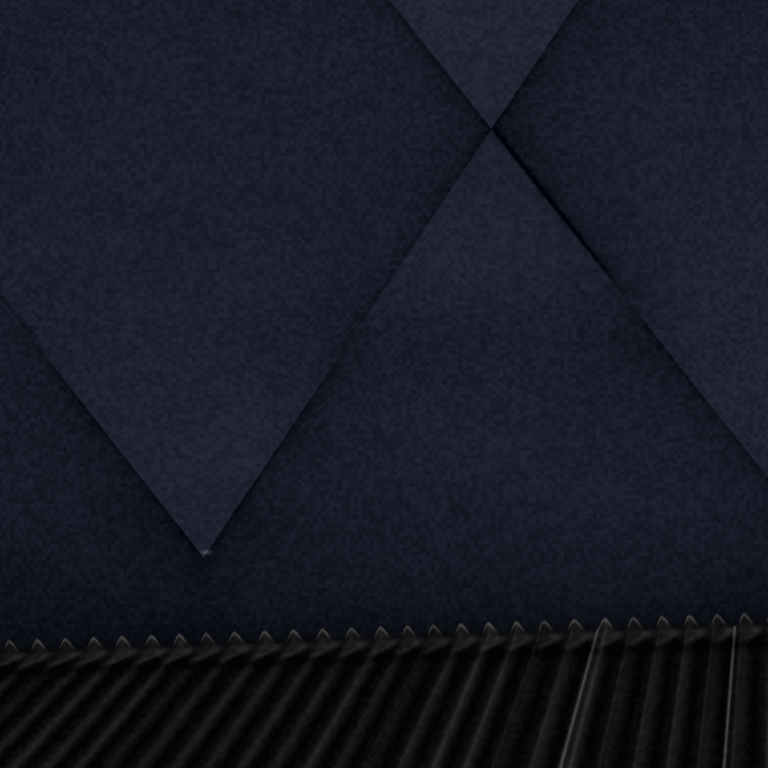
This background is drawn by a WebGL 2 fragment shader. Its source:

```glsl
#version 300 es
precision highp float;
// Dark navy felt panels folded over one another along three diagonal edges,
// above a fan of black pleats. Panels are half-plane masks with soft contact
// shadows; pleats repeat along a fanned coordinate; value noise adds the nap.
uniform vec2 u_resolution;
out vec4 outColor;

const vec2 FLAP_TIP = vec2(0.265, 0.274);
const vec2 CROSSING = vec2(0.640, 0.832);
const vec3 NAVY_DARK = vec3(0.032, 0.042, 0.080);
const vec3 NAVY_LIGHT = vec3(0.146, 0.166, 0.220);
const float PLEAT_WIDTH = 0.0367;

float hash(vec2 p) {
  vec3 q = fract(vec3(p.xyx) * 0.1031);
  q += dot(q, q.yzx + 33.33);
  return fract((q.x + q.y) * q.z);
}

float noise(vec2 p) {
  vec2 i = floor(p), f = fract(p);
  f = f * f * (3.0 - 2.0 * f);
  return mix(mix(hash(i), hash(i + vec2(1, 0)), f.x),
             mix(hash(i + vec2(0, 1)), hash(i + vec2(1, 1)), f.x), f.y);
}

float fbm(vec2 p) {
  float sum = 0.0, amp = 0.5;
  for (int i = 0; i < 4; i++) {
    sum += amp * noise(p);
    p = mat2(1.6, 1.2, -1.2, 1.6) * p + 7.3;
    amp *= 0.5;
  }
  return sum;
}

// Signed distance to the line a-b, positive on its left
float side(vec2 p, vec2 a, vec2 b) {
  vec2 d = normalize(b - a), q = p - a;
  return d.x * q.y - d.y * q.x;
}

float bell(float x, float width) { return exp(-x * x / (width * width)); }

float glow(vec2 p, vec2 center, vec2 radius) {
  vec2 q = (p - center) / radius;
  return exp(-dot(q, q));
}

// Contact shadow: a wide soft part and a tight dark part
float contact(float d) {
  d = max(d, 0.0);
  return 0.24 * exp(-d / 0.045) + 0.32 * exp(-d / 0.006);
}

vec3 felt(vec2 p, float aa) {
  float a = side(p, vec2(0.0, 0.612), FLAP_TIP);
  float b = side(p, FLAP_TIP, CROSSING);
  float c = side(p, CROSSING, vec2(1.0, 0.378));
  float aboveA = smoothstep(-aa, aa, a);
  float leftB = smoothstep(-aa, aa, b);
  float aboveC = smoothstep(-aa, aa, c);
  float upperB = smoothstep(0.46, 0.62, p.y);
  float upperC = smoothstep(0.55, 0.66, p.y);

  // Tone of each panel, with the shadows its neighbours cast on it
  float topTone = 0.78;
  float rightTone = 0.60 + 0.14 * glow(p, vec2(0.95, 0.60), vec2(0.2, 0.25))
    - contact(-b) - contact(c) * upperC;
  float flapTone = 0.62 + 0.17 * glow(p, vec2(0.25, 0.42), vec2(0.22, 0.2))
    - contact(-c) * 0.9 - contact(b) * upperB * 0.75
    - 0.45 * bell(a, 0.006) * (1.0 - smoothstep(0.03, 0.08, p.x));
  float flapDist = max(-a, -b);
  float baseTone = 0.60 + 0.13 * glow(p, vec2(0.63, 0.68), vec2(0.16, 0.2))
    - contact(flapDist) * (1.0 - upperB) - contact(-c) * (1.0 - upperC)
    - 0.12 * glow(p, vec2(0.0, 0.30), vec2(0.22, 0.22))
    - 0.34 * (1.0 - smoothstep(0.16, 0.38, p.y));

  float lower = mix(baseTone, flapTone, leftB * aboveA);
  float upper = mix(rightTone, topTone, leftB);
  float tone = mix(lower, upper, aboveC);

  // Open crease below the crossing, then nap and broad mottling
  float along = smoothstep(0.60, 0.72, p.y) * (1.0 - smoothstep(0.82, 0.835, p.y));
  tone -= 0.6 * bell(c - 0.002, 0.004) * along;
  tone += 0.26 * (fbm(p * vec2(5.0, 9.0)) - 0.47);
  tone += 0.72 * (fbm(p * 190.0) - 0.47);
  vec3 color = mix(NAVY_DARK, NAVY_LIGHT, clamp(tone, -0.25, 1.2));
  return color + 0.2 * glow(p, FLAP_TIP + vec2(0.004, 0.007), vec2(0.006, 0.003));
}

// Black pleats: u runs along the hem, depth is measured below it
vec3 pleats(vec2 p, float u, float depth, float f, float id) {
  float vary = hash(vec2(id, 4.0));
  float ridge = pow(0.5 + 0.5 * cos(6.2832 * (f - 0.40)), 2.5);
  float tone = 0.030 + ridge * (0.035 + 0.055 * vary);
  tone += 0.045 * bell(f - 0.2 - 0.2 * vary, 0.06) * smoothstep(0.3, 0.8, u);
  tone -= 0.025 * bell(f - 0.85, 0.12);
  tone += 0.22 * (bell(u - 0.778, 0.0024) + bell(u - 0.957, 0.002));
  tone *= 0.8 + 0.2 * smoothstep(0.02, 0.06, depth);
  // Gathered hem: a pale seam over a dark tuck, broken by each pleat
  float gap = bell(f - 0.8, 0.22) + bell(f + 0.2, 0.22);
  tone += 0.13 * bell(depth - 0.006, 0.006) * (0.15 + 0.85 * gap);
  tone += 0.07 * bell(depth - 0.016 + 0.012 * (f - 0.5), 0.004) * bell(f - 0.6, 0.3);
  tone -= 0.03 * bell(depth - 0.026, 0.006);
  tone += 0.06 * (fbm(p * 190.0) - 0.47);
  return vec3(max(tone, 0.012));
}

void main() {
  vec2 p = gl_FragCoord.xy / u_resolution;
  float aa = 0.8 / min(u_resolution.x, u_resolution.y);

  // Fan the pleats: upright on the right, leaning on the left
  float hem = 0.150 + 0.037 * p.x;
  float depth = max(hem - p.y, 0.0);
  float u = (p.x + 1.13 * depth) / (1.0 + 1.1 * depth);
  float cell = u / PLEAT_WIDTH - 1.07 + 0.25 * (noise(vec2(u * 14.0, 2.0)) - 0.5);
  float f = fract(cell), id = floor(cell);

  // Toothed upper edge
  float tooth = smoothstep(0.02, 0.35, f) * (1.0 - smoothstep(0.33, 0.85, f));
  float edge = hem + 0.017 * tooth;
  float cover = 1.0 - smoothstep(-aa, aa, p.y - edge);

  vec3 cloth = felt(p, aa) * (1.0 - 0.55 * exp(-max(p.y - hem, 0.0) / 0.022));
  vec3 skirt = pleats(p, u, depth, f, id);
  skirt += 0.15 * bell(p.y - edge + 0.003, 0.0028) * smoothstep(0.15, 0.8, tooth);
  outColor = vec4(mix(cloth, skirt, cover), 1.0);
}
```
